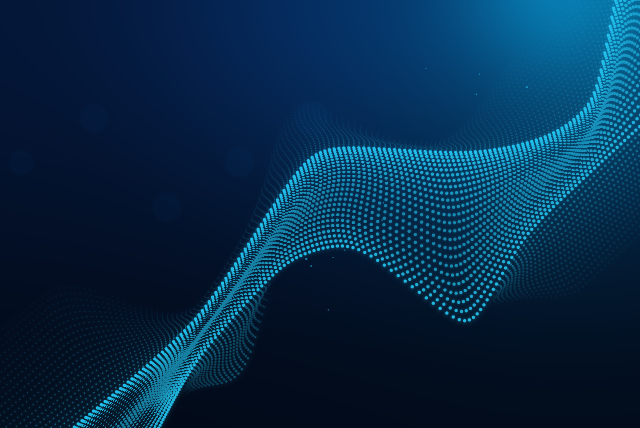
This background is drawn by a Shadertoy shader. Its source:

```glsl
// A glowing ribbon of cyan dots winding over a deep blue gradient.

const float PI = 3.14159265;
const int COLUMNS = 170;
const vec2 AXIS = vec2(0.94, 0.341);      // direction the ribbon travels
const vec3 DOT_COLOR = vec3(0.13, 0.75, 0.92);

float hash(float n) {
    return fract(sin(n * 91.345) * 4753.54);
}

// Soft ramp: zero before "at", slope one after it
float bend(float s, float at, float softness) {
    float d = s - at;
    return 0.5 * (d + sqrt(d * d + softness * softness));
}

float bell(float x, float center, float width) {
    float d = (x - center) / width;
    return exp(-d * d);
}

// Height of the bright upper ridge along the axis
float ridge(float s) {
    return -0.118 + 0.35 * s
        + 0.45 * bend(s, 0.52, 0.10) - 1.30 * bend(s, 0.915, 0.06)
        + 0.35 * bend(s, 1.26, 0.10) + 0.50 * bend(s, 1.45, 0.08)
        + 1.40 * bend(s, 1.565, 0.04);
}

// Height of the lower edge along the axis
float hem(float s) {
    return -0.452 + 0.95 * s
        - 0.40 * bend(s, 0.47, 0.06) - 0.60 * bend(s, 0.77, 0.06)
        - 1.80 * bend(s, 0.93, 0.05) + 2.80 * bend(s, 1.105, 0.035)
        - 0.54 * bend(s, 1.30, 0.06);
}

float disc(float d, float radius, float pixel) {
    return clamp((radius - d) / pixel + 0.5, 0.0, 1.0);
}

// One column of dots from a to b; crowd > 1 packs the rows towards a
float dotColumn(vec2 p, vec2 a, vec2 b, float rows, float crowd,
                float sway, float radius, vec2 light, float pixel) {
    vec2 d = b - a;
    float h = clamp(dot(p - a, d) / max(dot(d, d), 1e-6), 0.0, 1.0);
    h = pow(floor(pow(h, 1.0 / crowd) * rows + 0.5) / rows, crowd);
    vec2 center = a + d * h + vec2(sway * sin(2.0 * PI * h), 0.0);
    float dist = length(p - center);
    float level = mix(light.x, light.y, h) * (1.0 - 0.35 * sin(PI * h));
    return level * max(disc(dist, radius, pixel), 0.20 * bell(dist, 0.0, 0.008));
}

// Front sheet, mist above the ridge and veil below the hem
float ribbon(vec2 p, float pixel) {
    float cover = 0.0;
    for (int i = 0; i < COLUMNS; i++) {
        float s = -0.1 + 0.011 * float(i);
        float sLow = s - 0.07 + 0.17 * (1.0 - smoothstep(0.15, 0.6, s));
        vec2 top = vec2(s, ridge(s));
        vec2 low = vec2(sLow, hem(sLow));
        cover = max(cover, dotColumn(p, top, low, 24.0, 1.4, 0.010,
                                     0.0040, vec2(1.0, 0.95), pixel));

        float rise = 0.02 + 0.28 * (1.0 - smoothstep(0.2, 0.55, s))
            + 0.10 * bell(s, 0.9, 0.13) + 0.20 * smoothstep(1.15, 1.5, s);
        float mist = mix(0.65, 0.42, smoothstep(0.3, 0.8, s));
        cover = max(cover, dotColumn(p, top, top + vec2(0.0, rise), 20.0, 1.1,
                                     0.006, 0.0019, vec2(mist, 0.04), pixel));

        float leftVeil = bell(sLow, 0.57, 0.11);
        float rightVeil = smoothstep(1.12, 1.4, sLow);
        float fall = 0.11 * leftVeil + 0.20 * rightVeil;
        vec2 veil = vec2(0.6, 0.05 + 0.35 * leftVeil) * smoothstep(0.01, 0.05, fall);
        cover = max(cover, dotColumn(p, low, low - vec2(0.0, fall), 16.0, 1.0,
                                     0.008, 0.0029, veil, pixel));
    }
    return cover;
}

// Navy base, broad blue light and a cyan glow at the upper right
vec3 backdrop(vec2 p) {
    vec3 color = mix(vec3(0.008, 0.04, 0.10), vec3(0.016, 0.085, 0.21),
                     smoothstep(0.0, 1.0, p.y));
    color += vec3(0.005, 0.055, 0.12) * bell(length(p - vec2(0.75, 1.0)), 0.0, 0.45);
    color += vec3(0.0, 0.15, 0.19) * bell(length(p - vec2(1.35, 0.95)), 0.0, 0.55);
    color += vec3(0.01, 0.25, 0.28) * bell(length(p - vec2(1.33, 1.05)), 0.0, 0.25);
    return color;
}

void mainImage(out vec4 fragColor, in vec2 fragCoord) {
    float pixel = 1.0 / iResolution.y;
    vec2 p = fragCoord * pixel;
    vec3 color = backdrop(p);

    // Large faint bokeh discs on the left
    for (float i = 0.0; i < 5.0; i++) {
        vec2 center = vec2(0.05 + 0.17 * i, 0.62 + 0.12 * sin(i * 2.1));
        float radius = 0.035 + 0.025 * hash(i + 2.0);
        float d = length(p - center);
        color += vec3(0.0, 0.014, 0.024) * (1.0 - smoothstep(radius * 0.7, radius, d));
    }

    // Scattered sparks around the ribbon
    float sparks = 0.0;
    for (float i = 1.0; i < 17.0; i++) {
        vec2 center = vec2(0.6 + 0.75 * hash(i), 0.25 + 0.18 * hash(i + 40.0));
        center.y += 0.5 * smoothstep(0.8, 1.05, center.x);
        float size = 0.001 + 0.0016 * hash(i + 80.0);
        sparks = max(sparks, 0.65 * disc(length(p - center), size, pixel));
    }

    vec2 along = vec2(dot(p, AXIS), dot(p, vec2(-AXIS.y, AXIS.x)));
    float cover = max(ribbon(along, pixel), sparks);
    fragColor = vec4(mix(color, DOT_COLOR, cover), 1.0);
}
```
